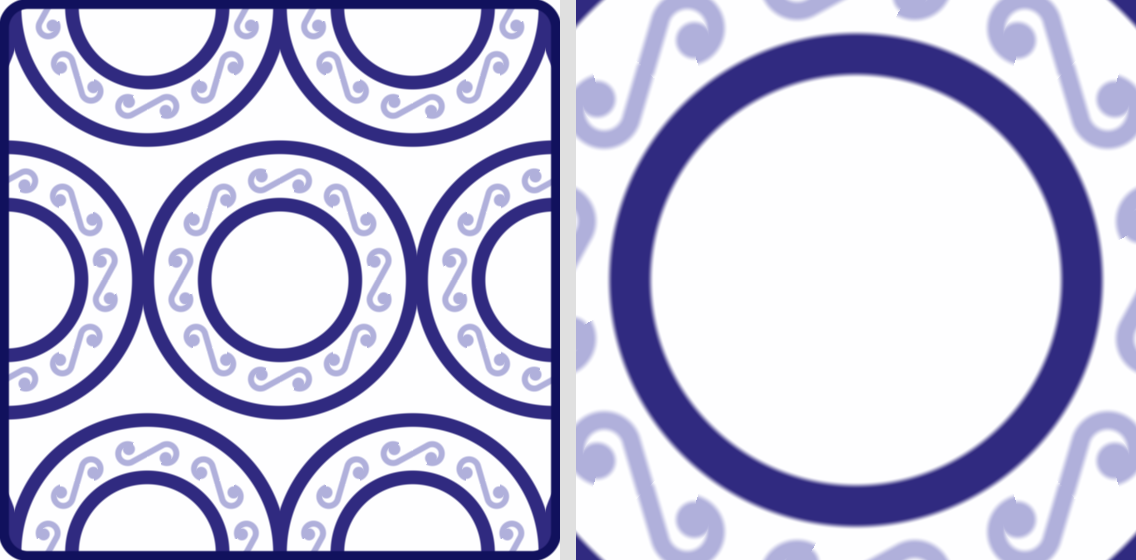
Left: the whole. Right: its middle third, enlarged.
Reproduce this pattern procedurally as a WebGL 2 fragment shader.

```glsl
#version 300 es
precision highp float;
// Staggered tile of double rings, each with eight S-shaped scrolls, in a rounded frame.

uniform vec2 u_resolution;
out vec4 fragColor;

const vec3 PAPER = vec3(0.995, 0.995, 1.0);
const vec3 RING_INK = vec3(0.19, 0.165, 0.50);
const vec3 SCROLL_INK = vec3(0.69, 0.69, 0.86);
const vec3 FRAME_INK = vec3(0.065, 0.065, 0.365);

const float SECTOR = 0.78539816;      // an eighth of a turn
const float ROW_STEP = 0.487;
const float MIDDLE_STEP = 0.489;      // column spacing in the middle row
const float OUTER_STEP = 0.474;       // column spacing in the rows above and below
const float SCROLL_ORBIT = 0.177;

float segmentDistance(vec2 p, vec2 a, vec2 b) {
    vec2 ab = b - a;
    return length(p - a - ab * clamp(dot(p - a, ab) / dot(ab, ab), 0.0, 1.0));
}

float circleStroke(vec2 p, float radius, float halfWidth) {
    return abs(length(p) - radius) - halfWidth;
}

float roundedBox(vec2 p, vec2 halfSize, float radius) {
    vec2 q = abs(p) - halfSize + radius;
    return length(max(q, 0.0)) + min(max(q.x, q.y), 0.0) - radius;
}

// Point-symmetric S: a straight stem, tangent to a curl with a blob at its end.
float scrollDistance(vec2 p, float curlOffset, float curlRadius, float halfWidth) {
    p *= p.x < 0.0 ? -1.0 : 1.0;
    float c = curlRadius / curlOffset;
    vec2 curlCenter = vec2(curlOffset, 0.0);
    vec2 touch = curlCenter + curlRadius * vec2(-c, sqrt(1.0 - c * c));
    vec2 q = p - curlCenter;
    float d = segmentDistance(p, vec2(0.0), touch) - halfWidth;
    // The curl stays open on the side facing the stem.
    if (q.x > -c * length(q)) d = min(d, circleStroke(q, curlRadius, halfWidth));
    vec2 blob = curlRadius * vec2(-0.13, -0.48);
    return min(d, length(q - blob) - 0.64 * curlRadius);
}

// Eight scrolls around a ring, changing handedness after every second one.
float scrollWreath(vec2 p, float orbit) {
    float index = floor(atan(p.y, p.x) / SECTOR + 0.5);
    float angle = index * SECTOR;
    vec2 outward = vec2(cos(angle), sin(angle));
    vec2 along = vec2(outward.y, -outward.x);
    vec2 q = vec2(dot(p, along), dot(p, outward) - orbit);
    if (mod(index, 4.0) < 1.5) q.x = -q.x;
    return scrollDistance(q, 0.035, 0.0168, 0.0054);
}

float ringPair(vec2 p) {
    return min(circleStroke(p, 0.237, 0.0122), circleStroke(p, 0.1345, 0.0122));
}

float coverage(float d, float softness) {
    return 1.0 - smoothstep(-softness, softness, d);
}

void main() {
    vec2 p = gl_FragCoord.xy / u_resolution - 0.5;
    float softness = max(0.0022, 0.75 / min(u_resolution.x, u_resolution.y));

    // Nearest ring and scroll over three staggered rows
    float rings = 1.0;
    float scrolls = 1.0;
    for (int row = -1; row <= 1; row++) {
        for (int column = -2; column <= 2; column++) {
            float x = row == 0 ? float(column) * MIDDLE_STEP
                               : (float(column) + 0.5) * OUTER_STEP;
            vec2 local = p - vec2(x, float(row) * ROW_STEP);
            rings = min(rings, ringPair(local));
            scrolls = min(scrolls, scrollWreath(local, SCROLL_ORBIT));
        }
    }
    vec3 color = mix(PAPER, SCROLL_INK, coverage(scrolls, softness));
    color = mix(color, RING_INK, coverage(rings, softness));

    // Frame with rounded corners, paper beyond it
    float edge = roundedBox(p, vec2(0.5), 0.05);
    color = mix(color, FRAME_INK, coverage(-edge - 0.016, softness));
    color = mix(color, PAPER, coverage(-edge + softness, softness));
    fragColor = vec4(color, 1.0);
}
```
